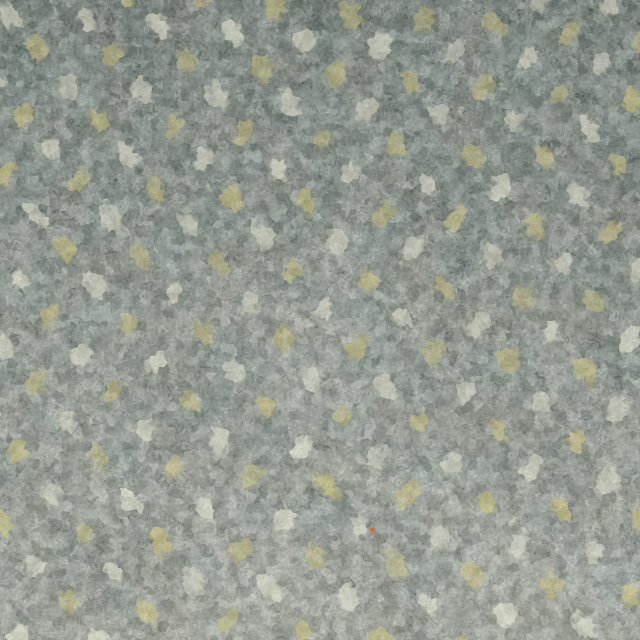
Write a WebGL 1 fragment shader that draws this texture.

```glsl
precision highp float;
// Worn grey-green carpet with a slanted lattice of ragged cream and yellow tuft spots.
uniform vec2 u_resolution;

const vec3 PILE_NEAR = vec3(0.640, 0.657, 0.627);
const vec3 PILE_FAR = vec3(0.510, 0.543, 0.520);
const vec3 CREAM = vec3(0.775, 0.785, 0.725);
const vec3 YELLOW = vec3(0.715, 0.705, 0.530);
const vec3 ORANGE = vec3(0.850, 0.400, 0.150);
const vec2 SPOT_RADIUS = vec2(0.0150, 0.0190);
const float TUFTS_ACROSS = 84.0;

vec2 hash2(vec2 p) {
  vec3 q = fract(p.xyx * vec3(0.1031, 0.1030, 0.0973));
  q += dot(q, q.yzx + 33.33);
  return fract((q.xx + q.yz) * q.zy);
}

float gradientDot(vec2 cell, vec2 offset) {
  float angle = 6.2832 * hash2(cell).x;
  return dot(vec2(cos(angle), sin(angle)), offset);
}

float gradientNoise(vec2 p) {
  vec2 i = floor(p), f = fract(p);
  vec2 u = f * f * f * (f * (f * 6.0 - 15.0) + 10.0);
  vec2 e = vec2(1.0, 0.0);
  float low = mix(gradientDot(i, f), gradientDot(i + e.xy, f - e.xy), u.x);
  float high = mix(gradientDot(i + e.yx, f - e.yx), gradientDot(i + e.xx, f - e.xx), u.x);
  return mix(low, high, u.y);
}

// Softly blended cells: xy = centre of the nearest tuft, z = its random tone
vec3 tuft(vec2 p, float density) {
  vec2 q = p * density, base = floor(q);
  vec4 sum = vec4(0.0);
  for (int y = -1; y <= 1; y++) {
    for (int x = -1; x <= 1; x++) {
      vec2 cell = base + vec2(float(x), float(y));
      vec2 centre = cell + hash2(cell);
      vec2 d = q - centre;
      float weight = exp(-14.0 * dot(d, d)) + 1e-7;
      sum += weight * vec4(centre / density, hash2(cell + 71.0).x, 1.0);
    }
  }
  return sum.xyz / sum.w;
}

// Lattice index to canvas position; spacing widens gently toward the bottom
vec2 latticePoint(vec2 g) {
  float x = 0.176 + 0.1159 * g.x - 0.0242 * g.y + 0.0009 * g.x * g.y;
  float y = 0.914 - 0.0104 * g.x - 0.0983 * g.y - 0.00046 * g.x * g.y - 0.00086 * g.y * g.y;
  return vec2(x, y);
}

// Inverse of latticePoint by repeated correction
vec2 latticeIndex(vec2 p) {
  mat2 toIndex = mat2(8.44, -0.893, -2.08, -9.96);
  vec2 g = vec2(0.0);
  for (int k = 0; k < 5; k++) g += toIndex * (p - latticePoint(g));
  return g;
}

// Coverage of one spot colour, each spot with its own place, size, lean and wear
float spots(vec2 p, vec2 g, vec2 shift, float raggedness) {
  vec2 base = floor(g - shift + 0.5);
  float cover = 0.0;
  for (int y = -1; y <= 1; y++) {
    for (int x = -1; x <= 1; x++) {
      vec2 index = base + vec2(float(x), float(y)) + shift;
      vec2 place = hash2(index + 20.0) - 0.5;
      vec2 kind = hash2(index + 53.0);
      vec2 d = p - latticePoint(index) - 0.007 * place;
      d.x += d.y * (kind.x - 0.5) * 0.9;
      float r = length(d / (SPOT_RADIUS * mix(0.84, 1.14, kind.y))) + raggedness;
      float wear = mix(0.72, 1.0, hash2(index + 87.0).x);
      cover = max(cover, wear * (1.0 - smoothstep(0.78, 1.16, r)));
    }
  }
  return cover;
}

void main() {
  vec2 p = gl_FragCoord.xy / u_resolution;

  // Smeared pile
  vec2 smear = vec2(gradientNoise(p * 95.0), gradientNoise(p * 95.0 + 40.0));
  vec3 pile = tuft(p + 0.006 * smear, TUFTS_ACROSS);
  float coarse = gradientNoise(p * 42.0 + 9.0);
  float fine = gradientNoise(p * 165.0);
  float fleck = gradientNoise(p * vec2(105.0, 85.0) + 3.0 * smear);
  float grain = 0.13 * (pile.z - 0.5) + 0.09 * coarse + 0.07 * fine;
  grain += 0.07 * smoothstep(0.22, 0.5, fleck) - 0.08 * smoothstep(0.22, 0.5, -fleck);

  // Light falls off toward the top and in broad stains
  vec3 color = mix(PILE_NEAR, PILE_FAR, p.y);
  color += 0.045 * gradientNoise(p * 5.0 + 2.0) - 0.05 * dot(p - 0.5, p - 0.5);
  color += vec3(-0.018, 0.003, 0.012) * gradientNoise(p * 13.0 + 7.0);
  color += grain * vec3(1.02, 1.0, 0.98);

  // Spots take their ragged outline from the tufts
  vec2 q = mix(p, pile.xy, 0.65);
  vec2 g = latticeIndex(p);
  float ragged = 0.45 * gradientNoise(p * 75.0 + 15.0);
  float shade = mix(1.03, 0.93, p.y);
  color = mix(color, CREAM * shade + 0.5 * grain, spots(q, g, vec2(0.5), ragged));
  color = mix(color, YELLOW * shade + 0.5 * grain, spots(q, g, vec2(0.0), ragged));

  // One stray orange crumb
  float crumb = length(p - vec2(0.581, 0.172)) + 0.002 * fine;
  color = mix(color, ORANGE, 0.9 * (1.0 - smoothstep(0.0025, 0.0050, crumb)));

  gl_FragColor = vec4(clamp(color, 0.0, 1.0), 1.0);
}
```
